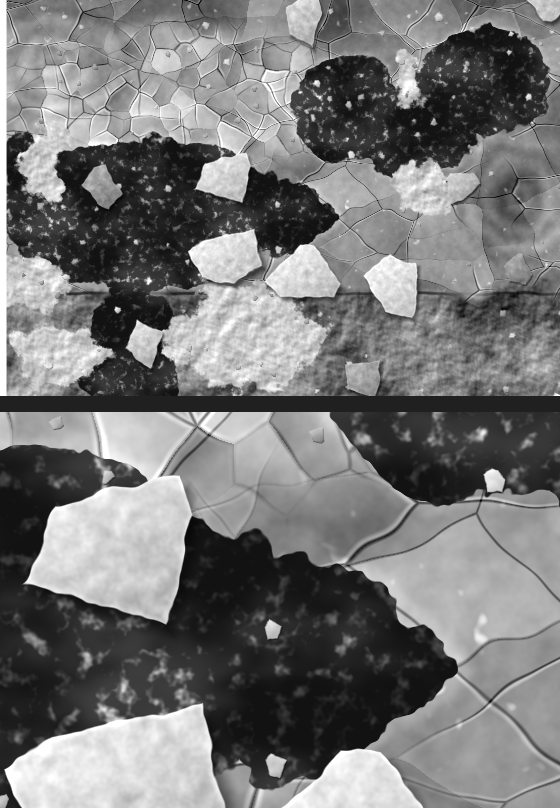
Top, the full canvas; bottom, a detail of the centre.
Give the GLSL for this texture, as a Shadertoy shader.

```glsl
// Broken ice over dark wet ground, in black and white. Noise-bent ellipses open
// holes in a sheet cracked by Voronoi cells; frost, rubble and loose chunks lie on top.
vec2 hash22(vec2 p) {
    vec3 q = fract(p.xyx * vec3(0.1031, 0.1030, 0.0973));
    q += dot(q, q.yzx + 33.33);
    return fract((q.xx + q.yz) * q.zy);
}
float gradientAt(vec2 corner, vec2 offset) { return dot(hash22(corner) * 2.0 - 1.0, offset); }
float gradientNoise(vec2 p) {
    vec2 i = floor(p), f = p - i, u = f * f * (3.0 - 2.0 * f), e = vec2(1, 0);
    return mix(mix(gradientAt(i, f), gradientAt(i + e, f - e), u.x),
               mix(gradientAt(i + e.yx, f - e.yx), gradientAt(i + 1.0, f - 1.0), u.x), u.y);
}
float fbm(vec2 p, int octaves) {
    float sum = 0.0, gain = 1.0;
    for (int i = 0; i < octaves; i++, gain *= 0.55) {
        sum += gain * gradientNoise(p + 40.0);
        p = mat2(1.6, 1.2, -1.2, 1.6) * p;
    }
    return sum;
}
// Negative inside
float ellipse(vec2 p, float x, float y, float rx, float ry) {
    return (length((p - vec2(x, y)) / vec2(rx, ry)) - 1.0) * min(rx, ry);
}
// Tilted Voronoi plates with broken dark cracks and bright lips
float shards(vec2 p, float size, float relief, float width) {
    p /= size;
    vec2 base = floor(p), cell = base, nearest = vec2(8.0);
    for (int k = 0; k < 9; k++) {
        vec2 id = base + vec2(k % 3, k / 3) - 1.0, offset = id + hash22(id + 17.0) - p;
        if (dot(offset, offset) < dot(nearest, nearest)) { cell = id; nearest = offset; }
    }
    float edge = 8.0;
    for (int k = 0; k < 25; k++) {
        vec2 id = cell + vec2(k % 5, k / 5) - 2.0, offset = id + hash22(id + 17.0) - p;
        vec2 across = offset - nearest;
        if (dot(across, across) > 0.0001)
            edge = min(edge, dot(0.5 * (offset + nearest), normalize(across)));
    }
    vec2 tilt = hash22(cell + 5.0) - 0.5;
    float rise = smoothstep(0.0, width, edge * size);
    float lip = rise * smoothstep(2.5 * width, width, edge * size) * step(0.0, tilt.y);
    float open = smoothstep(-0.3, 0.25, gradientNoise(p * 0.9));
    return relief * (tilt.x + 1.2 * dot(nearest, tilt)) + open * (0.2 * lip - 0.33 * (1.0 - rise));
}
float puddleRings(vec2 p, vec2 center, vec2 radii, float coreDepth) {
    float d = length((p - center) / radii);
    float wave = sin(d * 19.0 + 5.0 * fbm(p * 7.0, 3));
    return (0.05 * wave - coreDepth * smoothstep(0.6, 0.2, d)) * smoothstep(1.15, 0.85, d);
}
float chunkDistance(vec2 p, vec2 seed, float radius) {
    float d = -radius;
    for (int i = 0; i < 6; i++) {
        vec2 h = hash22(seed + float(i) * 7.3);
        float angle = 1.0472 * (float(i) + 0.8 * h.x);
        d = max(d, dot(p, vec2(cos(angle), sin(angle))) - radius * mix(0.5, 1.05, h.y));
    }
    return d;
}
// Lays loose chunks and their shadows over a tone
float scatterChunks(float tone, vec2 p, float pitch, float share, float radius, float pixel) {
    float ragged = radius * 0.15 * fbm(p / radius, 4), grain = 0.17 * fbm(p * 60.0, 3);
    for (int k = 0; k < 9; k++) {
        vec2 id = floor(p / pitch) + vec2(k % 3, k / 3) - 1.0;
        vec2 h = hash22(id + 61.0), place = hash22(id + 93.0);
        if (h.x > share) continue;
        vec2 q = p - (id + 0.2 + 0.6 * place) * pitch;
        float size = radius * mix(0.5, 1.1, h.y);
        float d = chunkDistance(q, id, size) + ragged;
        float shadow = chunkDistance(q - size * vec2(0.08, -0.12), id, size) + ragged;
        tone *= 1.0 - 0.55 * smoothstep(0.1 * size, -0.1 * size, shadow);
        float face = mix(0.58, 0.88, place.x) + 0.12 * dot(q, vec2(-0.6, 0.8)) / size + grain;
        tone = mix(tone, face + 0.1 * smoothstep(-0.06 * size, 0.0, d), smoothstep(pixel, -pixel, d));
    }
    return tone;
}
float darkGround(vec2 p) {
    float patches = smoothstep(-0.3, 0.5, fbm(p * vec2(6.0, 8.0), 4));
    float grit = smoothstep(0.0, 0.75, fbm(p * 60.0, 3));
    return 0.07 + 0.18 * patches + grit * mix(0.2, 0.85, patches);
}
float iceSheet(vec2 p) {
    vec2 bent = p + 0.025 * vec2(fbm(p * 7.0, 3), fbm(p * 7.0 + 30.0, 3));
    float crackled = smoothstep(0.05, -0.03, ellipse(bent, 0.46, 0.75, 0.42, 0.17));
    float tone = 0.57 + 0.1 * crackled + 0.15 * fbm(p * 5.0, 5) + 0.07 * fbm(p * 50.0, 3);
    tone -= 0.15 * smoothstep(0.86, 1.0, p.y) * (1.0 - crackled);
    tone += mix(shards(bent, 0.17, 0.15, 0.002), shards(bent, 0.055, 0.24, 0.003), crackled);
    tone += shards(bent.yx * vec2(1.0, 0.6) + 3.0, 0.1, 0.1, 0.002);
    tone += 0.3 * smoothstep(0.35, 0.7, fbm(p * 45.0, 2)) * (1.0 - crackled);
    tone += puddleRings(p, vec2(0.14, 0.84), vec2(0.2, 0.15), 0.0);
    return tone + puddleRings(p, vec2(1.31, 0.5), vec2(0.17, 0.2), 0.2);
}
float holeDistance(vec2 p) {
    p += 0.045 * vec2(fbm(p * 8.0, 5), fbm(p * 8.0 + 20.0, 5));
    float d = min(ellipse(p, 0.36, 0.46, 0.35, 0.19), ellipse(p, 0.74, 0.45, 0.09, 0.09));
    d = min(d, min(ellipse(p, 0.88, 0.72, 0.14, 0.13), ellipse(p, 1.05, 0.68, 0.16, 0.12)));
    d = min(d, min(ellipse(p, 1.22, 0.79, 0.17, 0.13), ellipse(p, 0.33, 0.11, 0.13, 0.17)));
    return min(d, ellipse(p, 0.05, 0.58, 0.05, 0.09));
}
float frostDistance(vec2 p) {
    float d = min(ellipse(p, 0.62, 0.14, 0.19, 0.13), ellipse(p, 0.11, 0.58, 0.05, 0.1));
    d = min(d, min(ellipse(p, 1.06, 0.52, 0.08, 0.06), ellipse(p, 1.03, 0.8, 0.03, 0.06)));
    d = min(d, min(ellipse(p, 0.15, 0.1, 0.12, 0.08), ellipse(p, 0.07, 0.28, 0.1, 0.06)));
    return d + 0.06 * fbm(p * 13.0, 5);
}
void mainImage(out vec4 fragColor, in vec2 fragCoord) {
    vec2 p = fragCoord / iResolution.y;
    float pixel = 1.0 / iResolution.y;
    // Sheet, rubble band and seam
    float lumps = fbm(p * 22.0, 4), relief = lumps - fbm((p + vec2(0.005, -0.007)) * 22.0, 4);
    float rubble = 0.44 + 0.42 * fbm(p * 6.0, 5) + 0.2 * lumps + 0.35 * relief;
    float tone = mix(iceSheet(p), rubble, smoothstep(0.29, 0.24, p.y + 0.08 * fbm(p * 8.0, 4)));
    float seam = abs(p.y - 0.258 - 0.006 * fbm(p * 9.0, 3));
    tone *= 1.0 - 0.6 * smoothstep(0.006, 0.001, seam) * smoothstep(-0.3, 0.2, gradientNoise(p * 7.0));
    // Holes with a bright rim
    float hole = holeDistance(p);
    tone = mix(tone + 0.1 * smoothstep(0.02, 0.0, hole), darkGround(p), smoothstep(pixel, -pixel, hole));
    // Frost, crumbs and chunks
    tone = mix(tone, 0.8 + 0.15 * lumps + 0.35 * relief, smoothstep(0.006, -0.006, frostDistance(p)));
    tone = scatterChunks(tone, p, 0.045, 0.17, 0.009, pixel);
    tone = scatterChunks(tone, p, 0.21, 0.38, 0.08, pixel);
    // White margin
    tone = mix(1.0, tone, smoothstep(-pixel, pixel, p.x - 0.0166));
    fragColor = vec4(vec3(clamp(tone, 0.02, 1.0)), 1.0);
}
```
